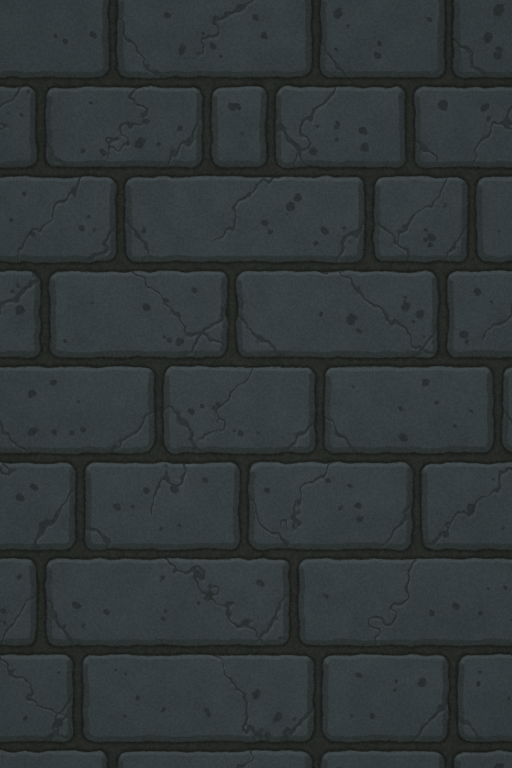
This texture is drawn by a Shadertoy shader. Its source:

```glsl
// A dim wall of worn slate bricks: eight uneven courses that wrap around.
// Each brick is a rounded box with a lit bevel; hashed cracks, corner chips
// and pits wear its face. One unit is 1/5.12 of the canvas width.

vec2 hash(vec2 p) {
    vec3 q = fract(p.xyx * vec3(.1031, .1030, .0973));
    q += dot(q, q.yzx + 33.33);
    return fract((q.xx + q.yz) * q.zy);
}

float noise(vec2 p) {
    vec2 i = floor(p), f = fract(p);
    f *= f * (3. - 2. * f);
    return mix(mix(hash(i).x, hash(i + vec2(1, 0)).x, f.x),
               mix(hash(i + vec2(0, 1)).x, hash(i + 1.).x, f.x), f.y);
}

// Depth of the mortar line above course k, slightly uneven in pitch
float courseTop(float k) {
    return .82 + .949 * k - .053 * sin(3.14159 * sqrt(clamp(k / 7., 0., 1.)));
}

// Distance to the long split and the chipped lower corners of a brick
float cracks(vec2 p, vec2 size, vec2 id) {
    vec2 h = hash(id + 3.), g = hash(id + 17.);
    float wobble = noise(p * 6. + id * 31.) + .4 * noise(p * 17. + id * 13.) - .7;
    float d = 1.;
    if (size.x > .4 && g.y < .85) {
        float lean = mix(.5, 1.2, h.y) * (h.x < .8 ? 1. : -1.);
        float along = p.x - (h.x - .5) * size.x - lean * p.y + .3 * wobble;
        d = abs(along) / sqrt(1. + lean * lean);
        d += .25 * max(0., -p.y - mix(.0, .8, g.x));
    }
    for (float side = -1.; side < 2.; side += 2.) {
        vec2 r = hash(id * 5. + side + 40.);
        vec2 corner = vec2(size.x - side * p.x, p.y + size.y);
        float chip = abs(corner.x + .75 * corner.y - mix(.2, .42, r.x) + .16 * wobble) / 1.25;
        if (r.y < .6 && size.x > .35) d = min(d, chip);
    }
    return d;
}

// Distance to the nearest small oval pit
float pits(vec2 p, vec2 size, vec2 id) {
    float d = 1.;
    for (float i = 0.; i < 10.; i++) {
        if (i > 1. + size.x * 7.) break;
        vec2 h = hash(id * 7. + i * 11.), g = hash(id * 3. + i * 5. + 90.);
        vec2 q = p - (2. * h - 1.) * (size - .14);
        q = mat2(.8, .6, -.6, .8) * q * vec2(1., mix(.7, 1.5, g.y));
        d = min(d, length(q) - mix(.016, .05, g.x * g.x) + .02 * (noise(p * 30.) - .5));
    }
    return d;
}

void mainImage(out vec4 fragColor, in vec2 fragCoord) {
    vec2 uv = fragCoord / iResolution.xy;
    vec2 pos = vec2(uv.x, 1. - uv.y) * vec2(5.12, 7.68);
    float aa = 5.12 / iResolution.x;

    // Upright joints of each course; a repeated value marks a wider brick
    vec4 joints[8] = vec4[8](
        vec4(1.13, 3.16, 4.49, 4.49), vec4(.41, 2.07, 2.71, 4.10),
        vec4(1.21, 3.69, 4.72, 4.72), vec4(.45, 2.32, 4.43, 4.43),
        vec4(1.59, 3.20, 4.98, 4.98), vec4(.80, 2.44, 4.17, 4.17),
        vec4(.41, 2.94, 2.94, 2.94), vec4(.78, 3.18, 4.53, 4.53));

    // Find the course and the brick
    float k = floor((pos.y - .82) / .949);
    if (pos.y > courseTop(k + 1.)) k++;
    float course = mod(k + 1., 8.);
    vec4 joint = joints[int(course)];
    float left = joint.w - 5.12, right = joint.x + 5.12, column = 0.;
    for (int i = 0; i < 4; i++) {
        if (pos.x > joint[i]) { left = joint[i]; column++; }
        else right = min(right, joint[i]);
    }
    vec2 id = vec2(mod(column, 4.), course) + 1.;
    float top = courseTop(k), bottom = courseTop(k + 1.);
    vec2 p = vec2(pos.x - .5 * (left + right), .5 * (top + bottom) - pos.y);
    vec2 size = .5 * vec2(right - left, bottom - top) - .052;

    // Rounded brick outline with a slightly ragged edge
    vec2 q = abs(p) - size + .1;
    float d = length(max(q, 0.)) + min(max(q.x, q.y), 0.) - .1;
    d += .025 * (noise(pos * 8.) - .5) + .008 * (noise(pos * 28.) - .5);
    vec2 normal = sign(p) * (max(q.x, q.y) > 0. ? normalize(max(q, 0.) + 1e-5)
                                                : vec2(q.x > q.y, q.y >= q.x));

    // Mortar, darkest where it meets a brick
    vec3 mortar = vec3(.145, .157, .145) + .02 * (noise(pos * 22.) - .5);
    mortar *= 1. - .24 * exp(-pow((d - .012) / .018, 2.));

    // Face and bevel, lit from above
    vec3 face = vec3(.203, .233, .242) + .016 * (noise(pos * 5.) - .5) + .012 * p.y;
    float light = normal.y - .25 * normal.x;
    vec3 bevel = mix(vec3(.165, .187, .184), vec3(.245, .277, .285), smoothstep(.1, .9, light));
    float bevelWidth = light > .5 ? .035 : .055;
    vec3 stone = mix(face, bevel, .9 * smoothstep(-aa, aa, d + bevelWidth));

    // Wear: dark hollows with a faint lit lower lip
    float crackWidth = .008 + .018 * noise(pos * 5. + 20.);
    float crack = cracks(p, size, id) - crackWidth;
    float lip = cracks(p + vec2(-.01, .028), size, id) - crackWidth;
    float pit = pits(p, size, id);
    stone += .022 * (1. - smoothstep(-aa, aa, lip));
    stone = mix(stone, vec3(.148, .167, .168), .8 * (1. - smoothstep(-aa, aa, crack)));
    stone = mix(stone, vec3(.143, .162, .165), .8 * (1. - smoothstep(-aa, aa, pit)));

    // Blend, grain and a slight falloff toward the borders
    vec3 color = mix(stone, mortar, smoothstep(-aa, aa, d));
    color += .03 * (noise(pos * 66.) - .5);
    vec2 fromCenter = uv - .5;
    color *= 1.03 - .16 * dot(fromCenter, fromCenter);
    fragColor = vec4(color, 1.);
}
```
